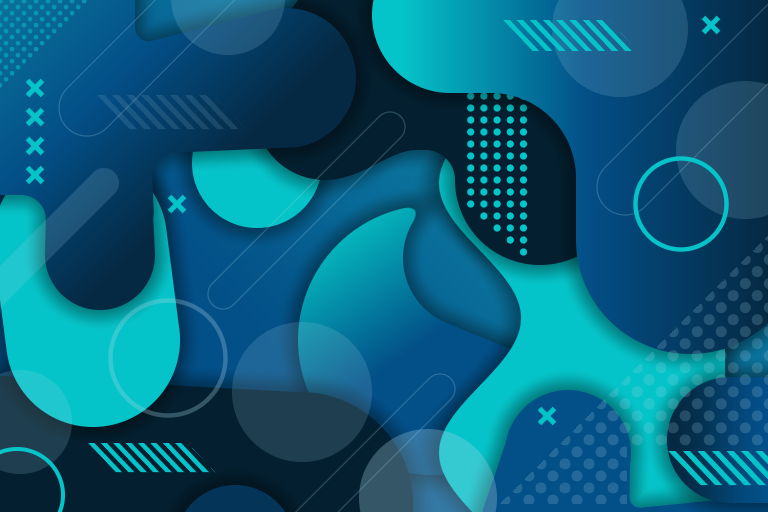
Give the GLSL for this background, as a Shadertoy shader.

```glsl
// Layered fluid paper-cut blobs in teal and navy with geometric accents
const vec3 TEAL = vec3(.02, .77, .79);
const vec3 SEA = vec3(.04, .45, .61);
const vec3 BLUE = vec3(.01, .31, .53);
const vec3 NAVY = vec3(.02, .16, .26);
const vec3 INK = vec3(.015, .125, .19);
const vec3 PALE = vec3(.65, .83, .9);

// Capsule whose radius runs from ra to rb
float capsule(vec2 p, vec2 a, vec2 b, float ra, float rb) {
    vec2 ab = b - a;
    float h = clamp(dot(p - a, ab) / dot(ab, ab), 0., 1.);
    return length(p - a - ab * h) - mix(ra, rb, h);
}

float disc(vec2 p, vec2 c, float r) { return length(p - c) - r; }

// Union with a circular fillet of radius k
float fillet(float a, float b, float k) {
    return max(k, min(a, b)) - length(max(k - vec2(a, b), 0.));
}

float cross45(vec2 p, vec2 c) {
    vec2 q = abs(p - c);
    return max(abs(q.x - q.y) * .707 - .025, q.x + q.y - .15);
}

// Eight slanted bars; corner is the upper left end of the first
float hatch(vec2 p, vec2 corner, float s) {
    vec2 q = (p - corner) / s;
    float u = q.x + q.y * .95, pitch = .132;
    float bar = abs(mod(u, pitch) - .035) - .033;
    float span = max(-u, u - 8. * pitch);
    return s * max(max(bar, span) * .72, abs(q.y + .155) - .155);
}

// Square grid of dots turned by 45 degrees
float diagonalDots(vec2 p, float cell, float r) {
    vec2 q = vec2(p.x + p.y, p.x - p.y) * .7071;
    return length(mod(q, cell) - .5 * cell) - r;
}

vec3 ramp(vec3 a, vec3 b, vec3 c, float t) {
    return mix(mix(a, b, clamp(t * 2., 0., 1.)), c, clamp(t * 2. - 1., 0., 1.));
}

float cover(float d, float px) { return clamp(.5 - d / px, 0., 1.); }

// Paper layer with a soft shadow
vec3 layer(vec3 col, float d, vec3 fill, float px) {
    float shade = 1. - smoothstep(-.05, .22, d);
    return mix(col * (1. - .38 * shade), fill, cover(d, px));
}

vec3 tint(vec3 col, float d, vec3 ink, float alpha, float px) {
    return mix(col, ink, alpha * cover(d, px));
}

vec3 blobs(vec2 p, float px) {
    vec3 col = mix(BLUE, SEA, smoothstep(4., 8., p.x + p.y));

    // Central drop with a bite on its right
    float bite = capsule(p, vec2(4.73, 2.54), vec2(6., 2.02), .7, .7);
    float drop = -fillet(-disc(p, vec2(4.33, 1.72), 1.35), bite, .16);
    float fall = ((p.x - 3.6) * .7 + 2.95 - p.y) / 1.7;
    col = layer(col, drop, mix(TEAL * .95, BLUE, clamp(fall, 0., 1.)), px);
    col = layer(col, disc(p, vec2(2.57, 3.49), .65), TEAL, px);

    // Wavy teal sheet, lower right
    float wave = (4.8 + .41 * cos((p.y - 1.94) * 2.33) - p.x) * .82;
    col = layer(col, max(wave, p.x - 7.25), TEAL, px);
    float dome = capsule(p, vec2(5.68, .59), vec2(5.56, -.1), .63, .74);
    float foot = capsule(p, vec2(6., -.5), vec2(8., -.3), .5, .5);
    col = layer(col, fillet(dome, foot, .12), BLUE, px);
    float pod = capsule(p, vec2(7.3, .72), vec2(9., .72), .63, .63);
    col = layer(col, pod, mix(NAVY, BLUE, smoothstep(6.7, 7.7, p.x)), px);

    // Dark hanging shape, top middle
    float lobes = capsule(p, vec2(3.8, 5.12), vec2(3.25, 4.02), .7, .7);
    lobes = fillet(lobes, capsule(p, vec2(3.5, 4.37), vec2(5.4, 4.37), .75, .75), .3);
    lobes = fillet(lobes, capsule(p, vec2(5.4, 5.), vec2(5.4, 3.32), .85, .85), .3);
    col = layer(col, lobes, INK, px);

    // Dot columns, each one row longer than the last
    vec2 grid = vec2(.132, .12), q = p - vec2(4.707, 3.08);
    vec2 id = round(q / grid);
    bool inside = id.x >= 0. && id.x < 5. && id.y >= -id.x && id.y < 10.;
    if (inside) col = tint(col, length(q - id * grid) - .036, TEAL, 1., px);

    // Dark ground and left teal drop
    col = layer(col, capsule(p, vec2(-1., -.08), vec2(3., .07), 1.5, 1.13), INK, px);
    col = layer(col, disc(p, vec2(2.35, -.33), .6), mix(NAVY, BLUE, .3), px);
    col = layer(col, capsule(p, vec2(.93, 1.72), vec2(.8, 2.72), .87, .87), TEAL, px);

    // Right sheet, teal through blue to navy
    float top = capsule(p, vec2(4.5, 4.97), vec2(10., 4.97), .78, .78);
    float side = capsule(p, vec2(6.9, 2.72), vec2(6.9, 7.), 1.14, 1.14);
    col = layer(col, fillet(top, side, .85), ramp(TEAL, BLUE, NAVY, (p.x - 4.) / 3.7), px);

    // Left sheet with an arm and a hanging bulb
    float arm = capsule(p, vec2(.6, 4.), vec2(2.86, 4.34), .46, .7);
    float bulb = capsule(p, vec2(.98, 4.), vec2(1., 2.57), .5, .55);
    float left = fillet(max(p.x - 1.35, 3.17 - p.y), arm, .18);
    left = fillet(left, bulb, .25);
    return layer(col, left, ramp(SEA, BLUE, NAVY, (p.x + 5.12 - p.y) / 3.9), px);
}

vec3 accents(vec3 col, vec2 p, float px) {
    // Translucent discs and a filled pill
    vec3 discs[6] = vec3[6](vec3(2.28, 5.14, .57), vec3(6.2, 4.83, .68), vec3(7.45, 3.62, .69),
        vec3(.2, .9, .52), vec3(3.02, 1.2, .7), vec3(4.28, .14, .69));
    for (int i = 0; i < 6; i++)
        col = tint(col, disc(p, discs[i].xy, discs[i].z), PALE, i == 5 ? .3 : .17, px);
    col = tint(col, capsule(p, vec2(1.04, 3.29), vec2(-.5, 1.75), .15, .15), PALE, .17, px);

    // Thin diagonal pill outlines: start, length along each axis, radius
    vec4 pills[4] = vec4[4](vec4(.87, 4.04, 2., .28), vec4(2.23, 2.18, 1.67, .15),
        vec4(6.25, 3.25, 2.5, .28), vec4(4.4, 1.23, -1.8, .15));
    for (int i = 0; i < 4; i++) {
        vec4 s = pills[i];
        col = tint(col, abs(capsule(p, s.xy, s.xy + s.z, s.w, s.w)) - .006, PALE, .25, px);
    }

    // Dot fields
    float corner = step(4.2, p.y - p.x);
    col = tint(col, diagonalDots(p, .085, .023), TEAL, .5 * corner, px);
    float field = step(4.92, p.x - p.y) * step(p.x < 6.27 ? .08 : .66, p.y);
    col = tint(col, diagonalDots(p, .17, .055), PALE, .2 * field, px);

    // Rings, hatching and crosses
    col = tint(col, abs(disc(p, vec2(1.68, 1.54), .575)) - .022, PALE, .3, px);
    float marks = abs(disc(p, vec2(6.81, 3.08), .455)) - .022;
    marks = min(marks, abs(disc(p, vec2(.17, .17), .46)) - .02);
    marks = min(marks, hatch(p, vec2(5.03, 4.92), 1.));
    marks = min(marks, hatch(p, vec2(.88, .69), .94));
    marks = min(marks, hatch(p, vec2(6.68, .61), 1.1));
    for (int i = 0; i < 4; i++)
        marks = min(marks, cross45(p, vec2(.35, 4.24 - .29 * float(i))));
    marks = min(marks, cross45(p, vec2(1.77, 3.08)));
    marks = min(marks, cross45(p, vec2(7.11, 4.87)));
    marks = min(marks, cross45(p, vec2(5.47, .96)));
    col = tint(col, hatch(p, vec2(.97, 4.17), 1.1), PALE, .14, px);
    return tint(col, marks, TEAL, 1., px);
}

void mainImage(out vec4 fragColor, in vec2 fragCoord) {
    float px = 7.68 / iResolution.x;
    vec2 p = fragCoord * px;
    fragColor = vec4(accents(blobs(p, px), p, px), 1.);
}
```
